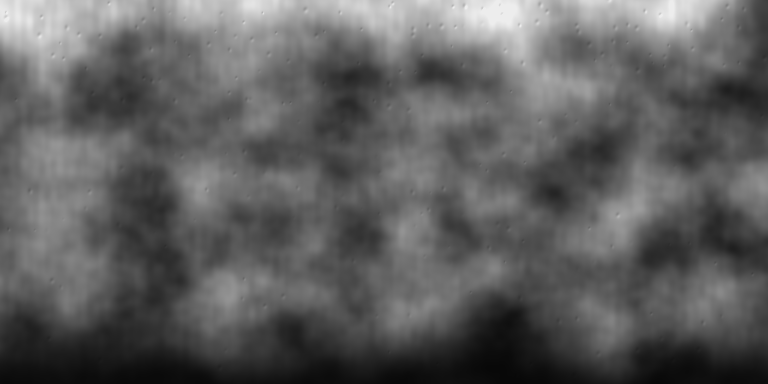
This texture is drawn by a WebGL 2 fragment shader. Its source:

```glsl
#version 300 es
precision highp float;
// Soft grey clouds, bright along the top and black at the foot, with faint streaks and small pits.

uniform vec2 u_resolution;
out vec4 outColor;

const float MID_GREY = 0.365;
const float CLOUD_CONTRAST = 0.86;
const float PIT_CELLS = 21.0;

vec2 hash22(vec2 p) {
    vec3 q = fract(p.xyx * vec3(0.1031, 0.1030, 0.0973));
    q += dot(q, q.yzx + 33.33);
    return fract((q.xx + q.yz) * q.zy);
}

vec2 quintic(vec2 f) {
    return f * f * f * (f * (f * 6.0 - 15.0) + 10.0);
}

// Smooth value noise in 0..1
float valueNoise(vec2 p) {
    vec2 cell = floor(p);
    vec2 s = quintic(fract(p));
    float low = mix(hash22(cell).x, hash22(cell + vec2(1.0, 0.0)).x, s.x);
    float high = mix(hash22(cell + vec2(0.0, 1.0)).x, hash22(cell + 1.0).x, s.x);
    return mix(low, high, s.y);
}

// Slope contributed by one lattice corner
float cornerSlope(vec2 cell, vec2 f, vec2 corner) {
    return dot(2.0 * hash22(cell + corner) - 1.0, f - corner);
}

// Gradient noise centred on zero
float gradientNoise(vec2 p) {
    vec2 cell = floor(p);
    vec2 f = fract(p);
    vec2 s = quintic(f);
    float low = mix(cornerSlope(cell, f, vec2(0.0)), cornerSlope(cell, f, vec2(1.0, 0.0)), s.x);
    float high = mix(cornerSlope(cell, f, vec2(0.0, 1.0)), cornerSlope(cell, f, vec2(1.0)), s.x);
    return mix(low, high, s.y);
}

// Rotated octaves, centred on zero
float cloudNoise(vec2 p, int octaves) {
    const mat2 turn = mat2(0.8, 0.6, -0.6, 0.8);
    float sum = 0.0;
    float total = 0.0;
    float weight = 0.5;
    for (int i = 0; i < octaves; i++) {
        sum += weight * gradientNoise(p);
        total += weight;
        p = turn * p * 1.93 + vec2(17.3, 9.1);
        weight *= 0.48;
    }
    return sum / total;
}

// Tiny embossed dents: one side lit, the other shaded
float pits(vec2 p, float density) {
    vec2 cell = floor(p);
    vec2 pick = hash22(cell + 71.0);
    vec2 center = 0.25 + 0.5 * hash22(cell + 19.0);
    vec2 d = (fract(p) - center) * vec2(1.15, 0.9);
    float radius = mix(0.06, 0.13, pick.y);
    float relief = dot(d, normalize(vec2(0.8, -0.6))) / radius;
    float present = 1.0 - smoothstep(density - 0.05, density + 0.05, pick.x);
    return present * relief * exp(-dot(d, d) / (radius * radius));
}

void main() {
    vec2 p = gl_FragCoord.xy / u_resolution.y;
    float aspect = u_resolution.x / u_resolution.y;

    // Cloud body
    float cloud = cloudNoise(p * vec2(4.0, 4.6) + vec2(41.0, 23.0), 4);
    float shade = MID_GREY + CLOUD_CONTRAST * cloud;

    // Uneven bright top and dark foot
    float wobble = 0.22 * cloudNoise(p * vec2(2.8, 1.8) + 53.0, 3);
    float top = smoothstep(0.77, 1.01, p.y + wobble);
    float rise = smoothstep(0.0, 0.25, p.y + wobble);
    float rightEdge = smoothstep(-0.02, 0.09, aspect - p.x + 0.3 * wobble);
    shade = shade * mix(0.13, 1.0, rise) + 0.38 * top * rightEdge;
    shade *= mix(0.6, 1.0, max(rightEdge, 1.0 - smoothstep(0.5, 0.8, p.y)));

    // Fine vertical streaks and two scattered layers of dents
    float streak = valueNoise(p * vec2(64.0, 16.0) + 7.0) - 0.5;
    float density = mix(0.06, 0.26, smoothstep(0.6, 0.95, p.y));
    float dent = pits(p * PIT_CELLS, density);
    dent += pits(mat2(0.92, 0.39, -0.39, 0.92) * p * PIT_CELLS + 131.0, density);
    shade *= 1.0 + 0.09 * streak + 0.32 * dent;

    outColor = vec4(vec3(clamp(shade, 0.01, 0.93)), 1.0);
}
```
